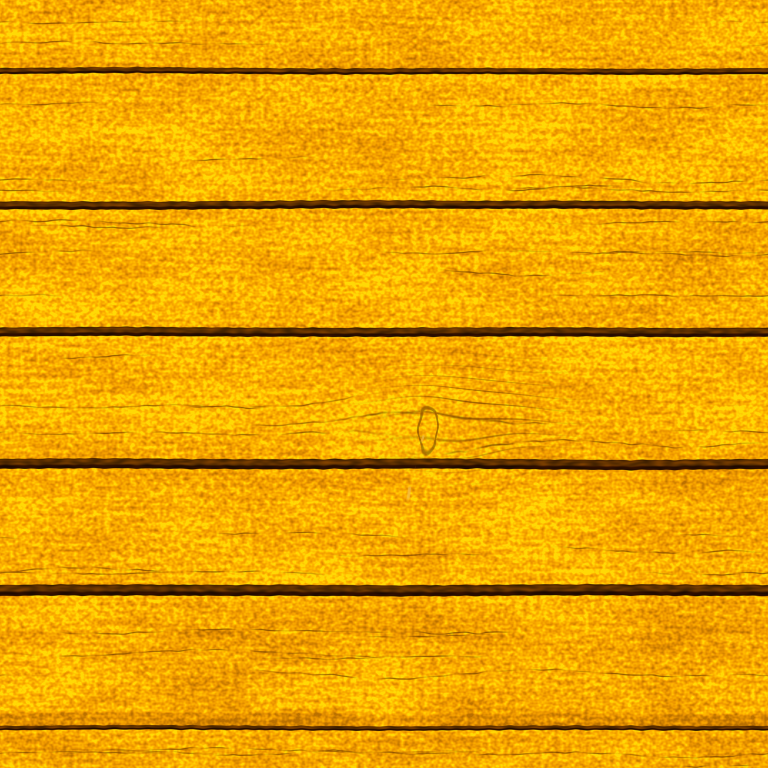
Give the GLSL for this texture, as a Shadertoy shader.

```glsl
// Six weathered planks in yellow paint, stacked with dark joints between them.
// Periodic gradient noise gives speckle, grain and stains; a loop finds the
// joints, another scatters hairline cracks, and one knot bends the grain.

const int PLANKS = 6;
// Centre height and half width of each joint, from the bottom up
const float JOINT_Y[PLANKS] = float[](0.0521, 0.2318, 0.3958, 0.5677, 0.7330, 0.9076);
const float JOINT_W[PLANKS] = float[](0.0028, 0.0072, 0.0065, 0.0059, 0.0052, 0.0039);

const vec3 GAP_DARK    = vec3(0.16, 0.05, 0.00);
const vec3 GAP_BROWN   = vec3(0.37, 0.19, 0.00);
const vec3 PAINT_WORN  = vec3(0.73, 0.44, 0.00);
const vec3 PAINT_DEEP  = vec3(0.94, 0.60, 0.00);
const vec3 PAINT_MID   = vec3(1.00, 0.72, 0.00);
const vec3 PAINT_LIGHT = vec3(1.00, 0.85, 0.02);
const vec3 CHIP        = vec3(0.96, 0.76, 0.30);

const int   CRACKS       = 6;       // per plank
const float CRACK_WIDTH  = 0.0008;
const float BEVEL_HEIGHT = 0.019;   // worn strip above the lowest joint
const vec2  KNOT         = vec2(0.557, 0.440);
const vec2  KNOT_SIZE    = vec2(0.012, 0.028);

float hash(vec2 p) {
    vec3 q = fract(p.xyx * 0.1031);
    q += dot(q, q.yzx + 33.33);
    return fract((q.x + q.y) * q.z);
}

float corner(vec2 cell, vec2 offset, vec2 freq, float seed) {
    float a = 6.2832 * hash(mod(cell, freq) + seed * 17.3);
    return dot(vec2(cos(a), sin(a)), offset);
}

// Gradient noise that tiles over the unit square; freq holds whole numbers
float noise(vec2 uv, vec2 freq, float seed) {
    vec2 p = uv * freq, c = floor(p), f = p - c;
    vec2 s = f * f * f * (f * (f * 6.0 - 15.0) + 10.0);
    vec2 e = vec2(1.0, 0.0);
    return mix(mix(corner(c, f, freq, seed), corner(c + e, f - e, freq, seed), s.x),
               mix(corner(c + e.yx, f - e.yx, freq, seed),
                   corner(c + 1.0, f - 1.0, freq, seed), s.x), s.y);
}

float stroke(float dist, float halfWidth, float px) {
    return 1.0 - smoothstep(halfWidth - px, halfWidth + px, dist);
}

float segment(vec2 p, vec2 a, vec2 b) {
    vec2 ab = b - a;
    return length(p - a - ab * clamp(dot(p - a, ab) / dot(ab, ab), 0.0, 1.0));
}

// Paint ramp over tone, measured in standard deviations
vec3 paint(float tone) {
    vec3 c = mix(PAINT_WORN, PAINT_DEEP, clamp((tone + 2.9) / 2.1, 0.0, 1.0));
    c = mix(c, PAINT_MID, clamp((tone + 0.8) / 1.3, 0.0, 1.0));
    return mix(c, PAINT_LIGHT, clamp(tone - 0.5, 0.0, 1.0));
}

void mainImage(out vec4 fragColor, in vec2 fragCoord) {
    vec2 uv = fragCoord / iResolution.xy;
    float px = 0.75 / iResolution.y;

    // Joints: plank index, distance to the joints below and above, gap mask
    float above = 1.0, below = 1.0, lip = 1.0, gap = 0.0, depth = 0.0;
    int id = 0;
    for (int i = 0; i < PLANKS; i++) {
        float seed = float(i) + 1.0;
        float wobble = 0.003 * noise(uv, vec2(3, 1), seed) + 0.0014 * noise(uv, vec2(70, 1), seed);
        float up = fract(uv.y - JOINT_Y[i] - wobble);
        float d = up > 0.5 ? up - 1.0 : up;
        float mask = stroke(abs(d), JOINT_W[i], px);
        if (up < above) { above = up; id = i; }
        if (1.0 - up < below) { below = 1.0 - up; lip = below - JOINT_W[i]; }
        if (mask > gap) { gap = mask; depth = d / JOINT_W[i]; }
    }
    float plank = float(id) + 1.0;
    float height = above + below;

    // Grain parts around the knot
    vec2 k = uv - KNOT;
    float bend = -0.6 * k.y * exp(-dot(k * vec2(9, 14), k * vec2(9, 14)));
    vec2 g = uv + vec2(0.0, bend);

    // Paint tone: speckle, fine grain and broad stains
    float grain = noise(g, vec2(9, 190), plank);
    float stain = noise(g, vec2(5, 14), plank + 7.0) + 0.6 * noise(uv, vec2(19, 31), plank);
    float tone = 2.5 * noise(uv, vec2(125, 150), 1.0) + 2.1 * noise(uv, vec2(230, 270), 2.0)
               + 1.3 * grain + 1.3 * stain;
    tone += 0.35 * (hash(vec2(plank, 4.0)) - 0.5) + 0.9 * exp(-max(lip, 0.0) / 0.003);
    float bevel = id == 0 ? stroke(above, BEVEL_HEIGHT, 0.002) : 0.0;
    vec3 color = paint(tone - 1.3 * bevel);

    // Hairline cracks, broken up along their length
    float crack = 0.0;
    for (int i = 0; i < CRACKS; i++) {
        vec2 s = vec2(plank * 7.0, float(i) * 3.0 + 1.0);
        float y = mix(0.12, 0.9, hash(s)) * height;
        y += 0.012 * noise(uv, vec2(5, 1), s.x + s.y) + 0.003 * noise(uv, vec2(29, 1), s.y);
        float dx = abs(fract(uv.x - hash(s + 11.0) + 0.5) - 0.5);
        float reach = mix(0.05, 0.45, pow(hash(s + 23.0), 2.0));
        float fade = 1.0 - smoothstep(0.5 * reach, reach, dx);
        fade *= smoothstep(-0.3, 0.25, noise(uv, vec2(24, 1), s.x + s.y + 5.0));
        crack = max(crack, fade * stroke(abs(above + bend - y), CRACK_WIDTH, px));
    }

    // Knot: curved grain lines, a dark ring and a pale chipped streak
    float wave = (g.y + 0.018 * noise(g, vec2(7, 9), 3.0)) / 0.017;
    float nearKnot = exp(-dot((k - vec2(0.06, 0.02)) * vec2(11, 17), (k - vec2(0.06, 0.02)) * vec2(11, 17)));
    crack = max(crack, nearKnot * stroke(abs(fract(wave) - 0.5) * 0.017, CRACK_WIDTH, px));
    float ring = abs(length(k / KNOT_SIZE) - 1.0 + 0.6 * noise(uv, vec2(40), 5.0)) * KNOT_SIZE.x;
    crack = max(crack, 0.8 * stroke(ring, 0.0014, px));
    color = mix(color, GAP_BROWN, 0.65 * crack);

    // Joint: brown board edge over deep shadow
    vec3 shade = mix(GAP_DARK, GAP_BROWN, smoothstep(-0.5, 0.0, depth) * (1.0 - 0.5 * smoothstep(0.6, 1.0, depth)));
    shade *= 1.0 + 0.6 * noise(uv, vec2(60, 200), 9.0);
    color = mix(color, shade, gap);

    vec2 q = k + 0.008 * noise(uv, vec2(30), 6.0);
    float chip = min(segment(q, vec2(-0.014, 0.026), vec2(-0.006, 0.018)),
                     segment(q, vec2(-0.008, -0.01), vec2(-0.03, -0.10)));
    chip = stroke(chip, 0.0016, px) * smoothstep(-0.15, 0.2, noise(uv, vec2(60), 8.0));
    fragColor = vec4(mix(color, CHIP, 0.7 * chip), 1.0);
}
```
